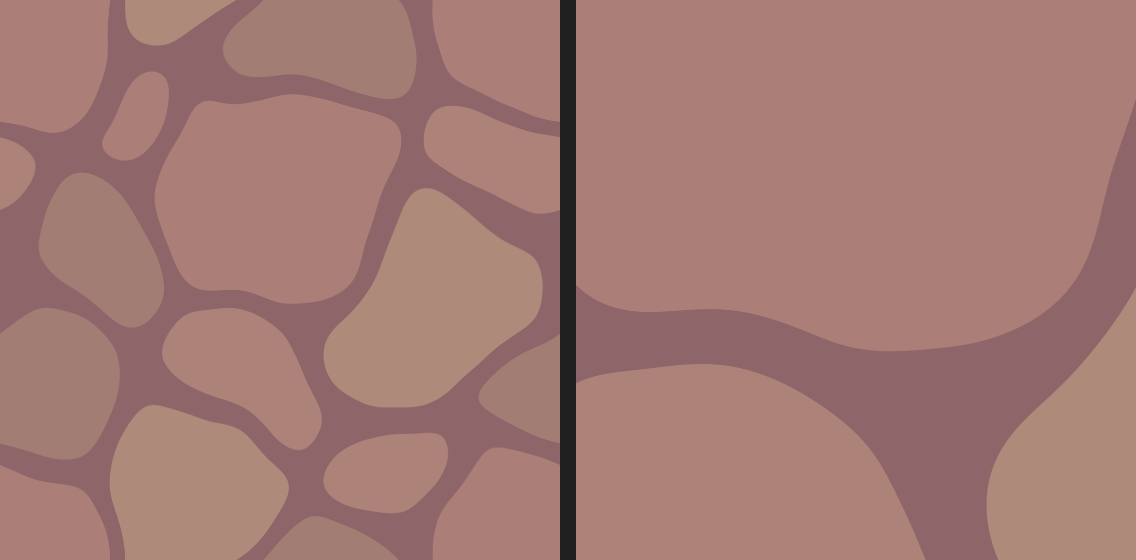
Left, the full canvas; right, a detail of the centre.
Reproduce this texture procedurally as a Shadertoy shader.

```glsl
const int STONE_COUNT = 11;
const float LATTICE_STEP = 3.0;    // row shift between successive stones
const vec2 TILE_ORIGIN = vec2(0.759, 0.1875); // tile edges cross outlines steeply
const float JITTER = 0.03;         // offset from the regular lattice
const float SIZE_SPREAD = 0.069;   // difference between large and small stones
const float HALF_GAP = 0.017;      // half the width of a mortar joint
const float ROUNDING = 0.0235;     // softness of the stone corners
const float WARP_CELLS = 4.0;      // whole number of noise cells per tile
const float WARP_AMOUNT = 0.07;
const float RIPPLE_CELLS = 9.0;    // finer wobble of the outlines
const float RIPPLE_AMOUNT = 0.014;
const float EDGE_PIXELS = 0.6;
const float GOLDEN_RATIO = 0.618034;
const float GOLDEN_ANGLE = 2.4;
const float TAU = 6.283185;

const vec3 MORTAR = vec3(0.558, 0.400, 0.416);
const vec3 STONE_COLORS[4] = vec3[4](
    vec3(0.675, 0.494, 0.471),     // rose
    vec3(0.677, 0.542, 0.473),     // sand
    vec3(0.677, 0.508, 0.469),     // clay
    vec3(0.637, 0.490, 0.454));    // umber
const int STONE_TINTS[STONE_COUNT] = int[STONE_COUNT](0, 1, 2, 0, 3, 2, 1, 2, 0, 3, 3);

float hash(vec2 cell, float seed) {
    uvec3 q = uvec3(cell, seed) * uvec3(1597u, 3571u, 7919u);
    uint h = (q.x ^ q.y ^ q.z) * 747796405u + 289133u;
    h = ((h >> 15u) ^ h) * 277803737u;
    h = (h >> 13u) ^ h;
    return float(h & 65535u) / 65536.0;
}

// Slope contribution of one wrapped lattice corner
float cornerSlope(vec2 cell, vec2 corner, vec2 local, float period, float seed) {
    float angle = TAU * hash(mod(cell + corner, period), seed);
    return dot(vec2(cos(angle), sin(angle)), local - corner);
}

// Gradient noise with a whole number of cells per tile
float gradientNoise(vec2 uv, float period, float seed) {
    vec2 p = uv * period;
    vec2 cell = floor(p), local = fract(p);
    vec2 blend = local * local * local * (local * (local * 6.0 - 15.0) + 10.0);
    float bottom = mix(cornerSlope(cell, vec2(0, 0), local, period, seed),
                       cornerSlope(cell, vec2(1, 0), local, period, seed), blend.x);
    float top = mix(cornerSlope(cell, vec2(0, 1), local, period, seed),
                    cornerSlope(cell, vec2(1, 1), local, period, seed), blend.x);
    return mix(bottom, top, blend.y);
}

vec2 noisePair(vec2 uv, float period, float seed) {
    return vec2(gradientNoise(uv, period, seed), gradientNoise(uv, period, seed + 1.0));
}

// Shortest wrapped offset from a stone's centre to the point
vec2 stoneOffset(vec2 p, int index) {
    float i = float(index);
    vec2 center = vec2(i, i * LATTICE_STEP) / float(STONE_COUNT);
    center += JITTER * vec2(cos(i * GOLDEN_ANGLE), sin(i * GOLDEN_ANGLE));
    vec2 offset = p - center;
    return offset - floor(offset + 0.5);
}

// Squared distance, reduced for larger stones
float stonePower(vec2 offset, int index) {
    return dot(offset, offset) - SIZE_SPREAD * fract(float(index) * GOLDEN_RATIO);
}

// Depth inside the nearest stone (negative in the mortar) and its index
float stoneDepth(vec2 p, out int nearest) {
    nearest = 0;
    float nearestPower = 1e3;
    vec2 nearestOffset = vec2(0.0);
    for (int i = 0; i < STONE_COUNT; i++) {
        vec2 offset = stoneOffset(p, i);
        float power = stonePower(offset, i);
        if (power < nearestPower) {
            nearestPower = power;
            nearestOffset = offset;
            nearest = i;
        }
    }

    // Smooth minimum of the distances to all borders
    float sum = 0.0;
    for (int i = 0; i < STONE_COUNT; i++) {
        if (i == nearest) continue;
        vec2 offset = stoneOffset(p, i);
        float border = (stonePower(offset, i) - nearestPower)
                     / (2.0 * length(offset - nearestOffset));
        sum += exp(-border / ROUNDING);
    }
    return -ROUNDING * log(sum) - HALF_GAP;
}

void mainImage(out vec4 fragColor, in vec2 fragCoord) {
    vec2 uv = fract(fragCoord / iResolution.xy + TILE_ORIGIN);
    float edge = EDGE_PIXELS / min(iResolution.x, iResolution.y);

    // Bend the outlines
    vec2 warp = WARP_AMOUNT * noisePair(uv, WARP_CELLS, 1.0)
              + RIPPLE_AMOUNT * noisePair(uv, RIPPLE_CELLS, 3.0);

    // Flat stones on mortar
    int stone;
    float depth = stoneDepth(uv + warp, stone);
    float coverage = smoothstep(-edge, edge, depth);
    vec3 color = mix(MORTAR, STONE_COLORS[STONE_TINTS[stone]], coverage);
    fragColor = vec4(color, 1.0);
}
```
